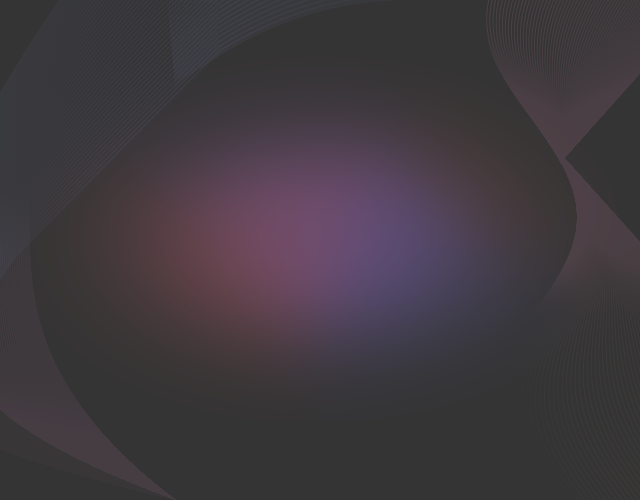
A Shadertoy shader for this background:

```glsl
// Soft red, violet and blue glow on charcoal, framed by folded veils of fine lines.

// Colour in rgb and weight in a, for blending nearby hues.
vec4 hueSpot(vec2 p, vec2 center, vec3 color) {
    vec2 d = p - center;
    return vec4(color, 1.0) * exp(-dot(d, d) / 0.028);
}

// Evenly spaced lines for t in 0..1; merges to a solid tone where they pinch.
float strands(float t, float count) {
    float s = t * count;
    float width = max(0.002 * iResolution.y * fwidth(s), 0.0001);
    float d = abs(fract(s - 0.5) - 0.5);
    float line = 1.0 - smoothstep(0.0, width, d);
    line = mix(line, min(width, 1.0), smoothstep(0.3, 0.7, width));
    return line * smoothstep(0.0, 0.01, t) * (1.0 - smoothstep(0.99, 1.0, t));
}

vec3 centralGlow(vec2 p, vec3 base) {
    vec4 hue = hueSpot(p, vec2(0.40, 0.42), vec3(0.46, 0.28, 0.30))
             + hueSpot(p, vec2(0.58, 0.53), vec3(0.46, 0.30, 0.42))
             + hueSpot(p, vec2(0.80, 0.48), vec3(0.37, 0.30, 0.48))
             + hueSpot(p, vec2(0.88, 0.36), vec3(0.31, 0.30, 0.46))
             + hueSpot(p, vec2(0.55, 0.74), vec3(0.39, 0.29, 0.40))
             + hueSpot(p, vec2(1.03, 0.67), vec3(0.42, 0.28, 0.29));
    float q = length((p - vec2(0.64, 0.525)) / vec2(0.325, 0.197));
    return mix(base, hue.rgb / max(hue.a, 1e-5), exp(-0.69 * pow(q, 2.6)));
}

// Cool veil at the upper left, with a second upright fold.
float upperLeftVeil(vec2 p) {
    float arc = 1.0 - 0.84 * pow(max(0.83 - p.x, 0.0), 2.15);
    float lower = min(arc, 0.45 + p.x);
    float upper = 0.817 + 1.7 * p.x - p.x * p.x;
    float sweep = strands((p.y - lower) / (upper - lower), 50.0);
    sweep *= 1.0 - 0.6 * smoothstep(0.3, 0.8, p.x);

    float drop = max(1.0 - p.y, 0.0);
    float left = 0.333 + 0.1 * drop;
    float right = 0.83 - pow(drop / 0.84, 0.465);
    float fold = strands((p.x - left) / max(right - left, 0.004), 65.0);
    return sweep + 0.6 * fold * smoothstep(0.81, 0.86, p.y);
}

// Rose veil that sweeps down the left side to the bottom edge.
float lowerLeftVeil(vec2 p) {
    float right = 0.061 + 1.34 * pow(max(0.53 - p.y, 0.0), 2.4);
    float y = min(p.y, 0.31);
    float left = 0.35 - 2.75 * y + 4.45 * y * y;
    float t = (p.x - left) / max(right - left, 0.004);
    float veil = strands(t, 36.0) + 0.3 * strands(-t, 36.0);
    return veil * (1.0 - smoothstep(0.48, 0.63, p.y));
}

// Veil on the right that pinches to a knot and opens again below.
float rightVeil(vec2 p) {
    float left = 1.06 - 0.093 * sin(7.9 * (p.y - 0.765));
    float right = 1.13 + 0.9 * abs(p.y - 0.684);
    float t = (p.x - left) / (right - left);
    float fadeLow = smoothstep(0.35, 0.48, p.y);
    return strands(t, 65.0) * mix(0.6 * smoothstep(0.0, 0.35, t), 1.0, fadeLow);
}

void mainImage(out vec4 fragColor, in vec2 fragCoord) {
    vec2 p = fragCoord / iResolution.xy * vec2(1.28, 1.0);
    vec3 color = centralGlow(p, vec3(0.203, 0.202, 0.202));

    // Line veils, each in its own faint tint.
    color += vec3(0.030, 0.034, 0.060) * upperLeftVeil(p);
    color += mix(vec3(0.070, 0.036, 0.062), vec3(0.032, 0.032, 0.050),
                 smoothstep(0.3, 0.6, p.y)) * lowerLeftVeil(p);
    color += mix(vec3(0.050, 0.036, 0.028), vec3(0.085, 0.044, 0.066),
                 smoothstep(0.2, 0.6, p.y)) * rightVeil(p);

    fragColor = vec4(color, 1.0);
}
```
